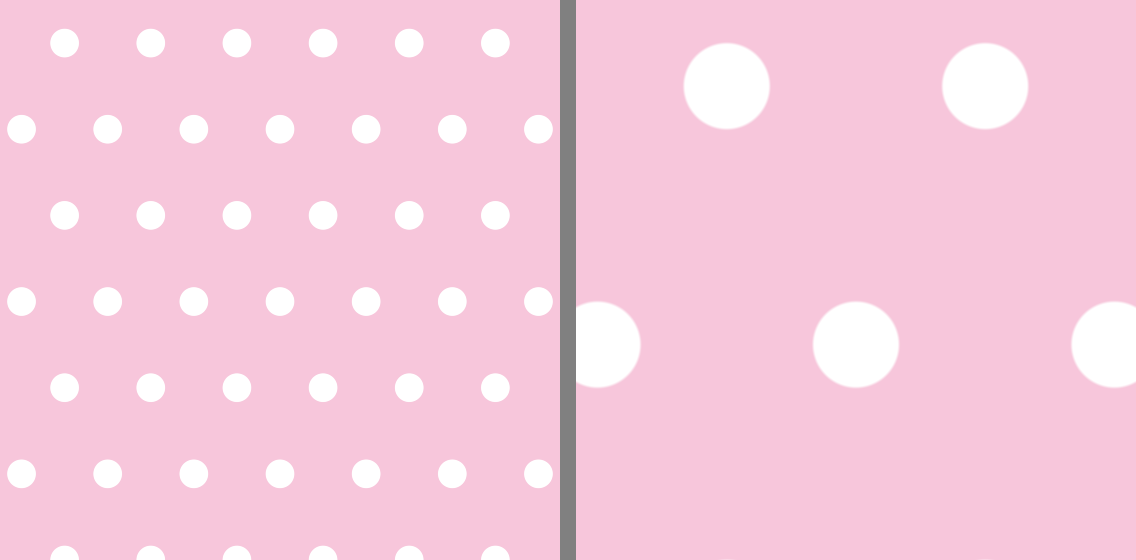
Left: the whole. Right: its middle third, enlarged.
Give the GLSL for this pattern, as a three.js fragment shader.

```glsl
// White polka dots in staggered rows on a plain pink ground.
varying vec2 vUv;

const vec3 GROUND_COLOR = vec3(0.967, 0.777, 0.857);
const vec3 DOT_COLOR = vec3(1.0);
const float PITCH = 2.0 / 13.0;      // spacing of dots and of rows
const float DOT_RADIUS = 0.0256;
const float EDGE_SOFTNESS = 0.0011;  // half width of the smoothed rim
const float EVEN_ROW_SHIFT = 0.75;   // first dot centre, in pitches
const float ODD_ROW_SHIFT = 0.25;

// Signed distance to the nearest dot, negative inside.
float dotDistance(vec2 point) {
  vec2 grid = point / PITCH;
  float row = floor(grid.y + 0.5);
  grid.x -= mix(EVEN_ROW_SHIFT, ODD_ROW_SHIFT, mod(row, 2.0));
  vec2 offset = fract(grid + 0.5) - 0.5;
  return length(offset) * PITCH - DOT_RADIUS;
}

void main() {
  float coverage = 1.0 - smoothstep(-EDGE_SOFTNESS, EDGE_SOFTNESS, dotDistance(vUv));
  gl_FragColor = vec4(mix(GROUND_COLOR, DOT_COLOR, coverage), 1.0);
}
```
